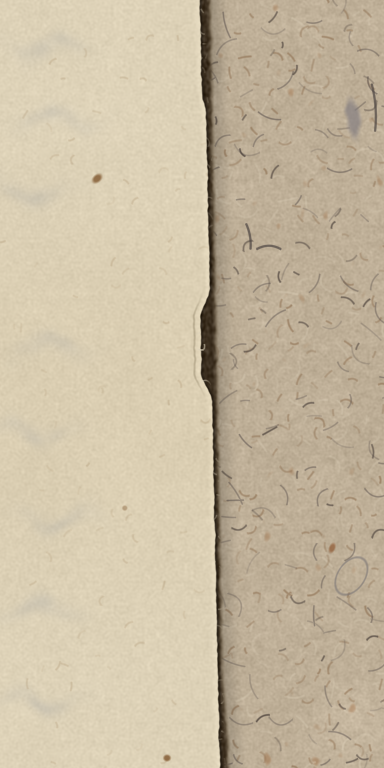
Reproduce this texture procedurally as a WebGL 2 fragment shader.

```glsl
#version 300 es
precision highp float;
// Worn cream paper sheet with a torn edge, lying over a fibrous grey-brown board.
uniform vec2 u_resolution;
out vec4 fragColor;

vec2 hash2(vec2 p) {
  vec3 q = fract(p.xyx * vec3(.1031, .1030, .0973));
  q += dot(q, q.yzx + 33.33);
  return fract((q.xx + q.yz) * q.zy);
}

float corner(vec2 cell, vec2 offset) {
  return dot(hash2(cell) * 2. - 1., offset);
}

// Gradient noise, roughly -0.7 to 0.7
float noise(vec2 p) {
  vec2 i = floor(p), f = p - i, u = f * f * (3. - 2. * f), e = vec2(1, 0);
  return mix(mix(corner(i, f), corner(i + e, f - e), u.x),
             mix(corner(i + e.yx, f - e.yx), corner(i + 1., f - 1.), u.x), u.y);
}

float fbm(vec2 p) {
  return noise(p) + .5 * noise(p * 2.1 + 17.) + .25 * noise(p * 4.3 + 41.);
}

mat2 rot(float a) {
  return mat2(cos(a), -sin(a), sin(a), cos(a));
}

// Distance to a bent hair of half length len
float hair(vec2 q, float len, float bend) {
  float x = clamp(q.x, -len, len);
  float slope = 2. * bend * x;
  return length(vec2(q.x - x, (q.y - bend * x * x) / sqrt(1. + slope * slope)));
}

// Scattered hairs, one per grid cell, thinned by density
float fibres(vec2 p, float grid, float seed, float density, float len, float width) {
  vec2 home = floor(p * grid);
  float mask = 0.;
  for (int k = 0; k < 9; k++) {
    vec2 cell = home + vec2(k % 3 - 1, k / 3 - 1);
    vec2 a = hash2(cell + seed), b = hash2(cell + seed + 57.3), c = hash2(cell + seed + 131.);
    vec2 q = rot(6.283 * b.x) * (p - (cell + a) / grid);
    float d = hair(q, len * (.3 + .7 * b.y), (c.y - .5) * 1.3 / len);
    mask = max(mask, step(c.x, density) * (.35 + .65 * a.y) * smoothstep(width, 0., d));
  }
  return mask;
}

// Soft rotated ellipse
float blot(vec2 p, vec2 size, float angle) {
  return smoothstep(1.3, .5, length(rot(angle) * p / size));
}

// How far the notch bites into the sheet at height t
float notch(float t) {
  return smoothstep(.75, .83, t) * smoothstep(1.05, .97, t);
}

float sheetEdge(float t) {
  return .5305 + .021 * t - .010 * smoothstep(.285, .25, t) - .026 * notch(t)
       + .004 * noise(vec2(t * 19., 3.)) + .003 * noise(vec2(t * 70., 8.));
}

vec3 boardColor(vec2 p) {
  vec3 c = vec3(.745, .685, .592) + .028 * fbm(p * 9.) + .045 * fbm(p * 48.) + .06 * noise(p * 135.);
  // Rusty flecks and pale, brown, then dark hairs
  c = mix(c, vec3(.63, .46, .31), .55 * smoothstep(.36, .62, noise(p * vec2(31., 24.) + 9.)));
  c = mix(c, vec3(.84, .79, .70), .45 * fibres(p, 17., 5., .7, .026, .005));
  c = mix(c, vec3(.55, .43, .31), .60 * fibres(p, 20., 23., .6, .016, .005));
  c = mix(c, vec3(.38, .34, .32), .60 * fibres(p, 13., 71., .6, .034, .004));
  c = mix(c, vec3(.27, .23, .21), .75 * fibres(p, 15., 97., .25, .020, .0045));
  // Blue-grey smudge, long hairs and a scuffed lower corner
  vec2 s = p - vec2(.92, .31);
  c = mix(c, vec3(.50, .48, .50), .65 * blot(s + .012 * noise(p * 40.), vec2(.019, .055), -.15));
  float dark = hair(rot(1.5) * (p - vec2(.978, .28)), .06, 1.5);
  dark = min(dark, hair(p - vec2(.70, .640), .030, 9.));
  dark = min(dark, hair(rot(1.4) * (p - vec2(.651, .615)), .032, 4.));
  c = mix(c, vec3(.29, .26, .25), .7 * smoothstep(.005, .001, dark));
  float loopHair = abs(length(rot(.6) * (p - vec2(.915, 1.50)) * vec2(1., .65)) - .035);
  c = mix(c, vec3(.48, .46, .46), .6 * smoothstep(.004, 0., loopHair));
  c = mix(c, vec3(.56, .35, .20), .7 * blot(p - vec2(.865, 1.427), vec2(.008, .014), .4));
  c += .05 * blot(p - vec2(.92, 1.88), vec2(.09, .12), .3) * (.6 + noise(p * 30.));
  return c;
}

vec3 sheetColor(vec2 p, float inside) {
  vec3 c = vec3(.868, .822, .718) + .016 * fbm(p * 5.) + .022 * fbm(p * 40.) + .045 * noise(p * 125.);
  c -= vec3(.012, .016, .022) * smoothstep(.3, 1., p.y) * smoothstep(1.8, 1.1, p.y);
  // Rows of faint show-through marks
  for (int i = 0; i < 9; i++) {
    if (i == 3) continue;
    float n = float(i);
    vec2 q = p - vec2(.12 + .04 * sin(n * 2.3), .125 + .2125 * n - .07 * sin(n * .3927));
    q.y += .022 * sin(q.x * 32. + n * 2.) + .02 * noise(p * 13.);
    float mark = exp(-q.x * q.x / .008 - q.y * q.y / .0006);
    c = mix(c, vec3(.70, .69, .66), .38 * mark * (.75 + noise(p * 22.)));
  }
  c = mix(c, vec3(.66, .56, .42), .30 * fibres(p, 19., 211., .22, .012, .005));
  // Rust spots
  float spot = blot(p - vec2(.253, .465), vec2(.015, .010), -.7);
  spot = max(spot, blot(p - vec2(.435, 1.974), vec2(.010, .009), 0.));
  spot = max(spot, .5 * blot(p - vec2(.325, 1.323), vec2(.007), 0.));
  c = mix(c, vec3(.50, .34, .18), .8 * spot);
  // Thin bright rim, and a creased bevel along the notch
  c += .035 * smoothstep(.018, .003, inside);
  c -= .13 * notch(p.y) * smoothstep(.005, 0., abs(inside - .017));
  return c;
}

void main() {
  vec2 uv = gl_FragCoord.xy / u_resolution;
  vec2 p = vec2(uv.x, 2. - 2. * uv.y);
  float aa = 1. / u_resolution.x, d = p.x - sheetEdge(p.y);
  // Shadowed gap between the sheet and the board
  float gapEnd = .547 + .018 * p.y + .012 * smoothstep(1.7, 2., p.y) + .005 * noise(vec2(p.y * 24., 5.));
  float beyond = p.x - gapEnd;
  vec3 c = boardColor(p) * (1. - .15 * smoothstep(.055, 0., beyond));
  vec3 gap = mix(vec3(.23, .18, .12), vec3(.47, .41, .32), smoothstep(-.012, .008, beyond));
  gap += .16 * noise(p * vec2(110., 75.));
  c = mix(c, gap, smoothstep(.009, -.005, beyond));
  c *= 1. - .35 * smoothstep(.010, 0., d);
  c = mix(sheetColor(p, -d), c, smoothstep(-aa, aa, d));
  // Loose pale hairs at the torn edge
  float frayed = smoothstep(.017, .004, abs(d - .002)) * (.35 + .5 * smoothstep(.2, .05, abs(p.y - .87)));
  c = mix(c, vec3(.86, .82, .73), frayed * fibres(p, 34., 307., .6, .014, .004));
  fragColor = vec4(c, 1.);
}
```
